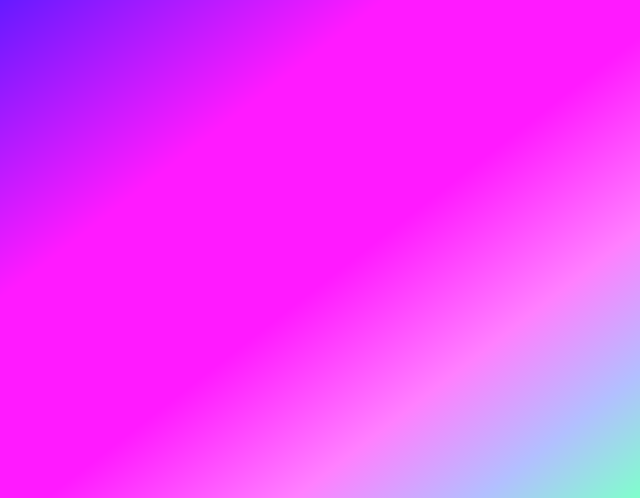
Give the GLSL for this background, as a Shadertoy shader.

```glsl
// Diagonal gradient from violet through magenta and pink to mint.

// Colours, from the top left corner to the bottom right one
const vec3 VIOLET   = vec3(0.40, 0.10, 1.00);
const vec3 MAGENTA  = vec3(1.00, 0.10, 1.00);
const vec3 PINK     = vec3(1.00, 0.50, 1.00);
const vec3 LAVENDER = vec3(0.70, 0.75, 1.00);
const vec3 MINT     = vec3(0.50, 1.00, 0.80);

// Positions of the stops along the diagonal, 0 to 1
const float MAGENTA_START  = 0.30;
const float MAGENTA_END    = 0.535;
const float PINK_STOP      = 0.73;
const float LAVENDER_STOP  = 0.875;

// Linear ramp from 0 at a to 1 at b
float ramp(float a, float b, float t) {
    return clamp((t - a) / (b - a), 0.0, 1.0);
}

// Piecewise linear colour along the diagonal
vec3 diagonalGradient(float t) {
    vec3 color = mix(VIOLET, MAGENTA, ramp(0.0, MAGENTA_START, t));
    color = mix(color, PINK, ramp(MAGENTA_END, PINK_STOP, t));
    color = mix(color, LAVENDER, ramp(PINK_STOP, LAVENDER_STOP, t));
    return mix(color, MINT, ramp(LAVENDER_STOP, 1.0, t));
}

void mainImage(out vec4 fragColor, in vec2 fragCoord) {
    vec2 uv = fragCoord / iResolution.xy;

    // Bands run parallel to the rising diagonal of the canvas
    float along = 0.5 * (uv.x + 1.0 - uv.y);
    fragColor = vec4(diagonalGradient(along), 1.0);
}
```
